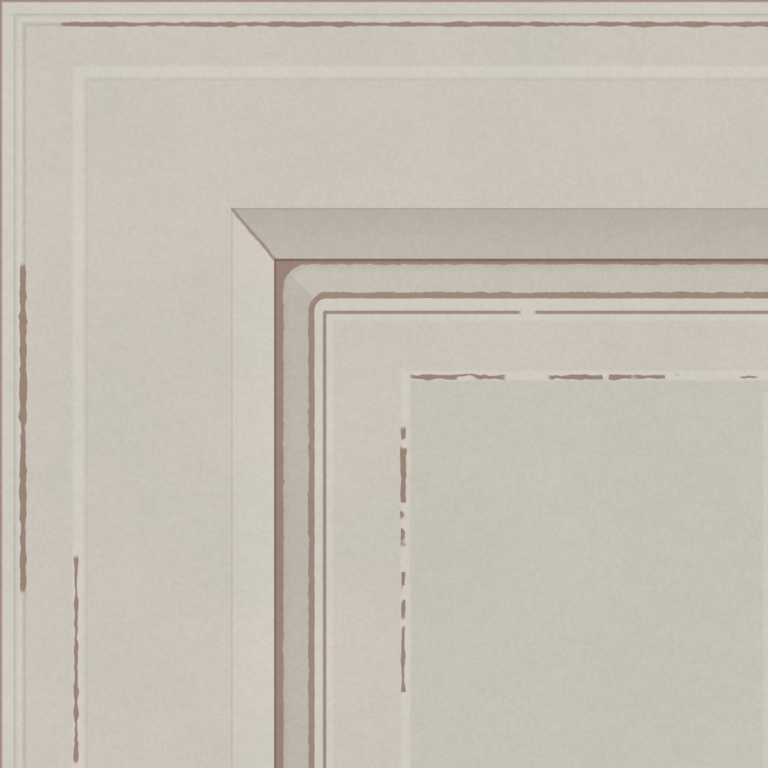
This texture is drawn by a Shadertoy shader. Its source:

```glsl
// Corner of a painted, distressed cabinet door: nested mouldings around a raised panel.
// Each moulding is a band of a corner distance field; noise wears its edges through
// to brown primer, and a mitred bevel shades the step down into the recess.
#define PAINT vec3(0.790, 0.768, 0.728)
#define PANEL_PAINT vec3(0.775, 0.758, 0.712)
#define HIGHLIGHT vec3(0.830, 0.812, 0.770)
#define SHADE vec3(0.705, 0.676, 0.632)
#define PRIMER vec3(0.600, 0.515, 0.465)
#define DEEP vec3(0.470, 0.385, 0.335)
#define BEVEL_OUT vec2(0.301, 0.271)
#define BEVEL_IN vec2(0.357, 0.337)
#define SOFT 0.0013
#define GRAIN 0.022
#define RAGGED 0.0035

float hash(vec2 p) {
    vec3 q = fract(vec3(p.xyx) * 0.1031);
    q += dot(q, q.yzx + 33.33);
    return fract((q.x + q.y) * q.z);
}

float noise(vec2 p) {
    vec2 i = floor(p), f = fract(p);
    f = f * f * (3.0 - 2.0 * f);
    return mix(mix(hash(i), hash(i + vec2(1, 0)), f.x),
               mix(hash(i + vec2(0, 1)), hash(i + vec2(1, 1)), f.x), f.y);
}

float fbm(vec2 p) {
    float sum = 0.0, amp = 0.5;
    for (int i = 0; i < 4; i++) {
        sum += amp * noise(p);
        p = p * 2.03 + 17.1;
        amp *= 0.5;
    }
    return sum;
}

// Soft interval: 1 between a and b
float span(float x, float a, float b, float soft) {
    return smoothstep(a - soft, a + soft, x) * (1.0 - smoothstep(b - soft, b + soft, x));
}

float band(float x, float a, float b) {
    return span(x, a, b, max(SOFT, 0.7 / iResolution.y));
}

// Inward distance from a top-left corner of radius r
float corner(vec2 p, vec2 c, float r) {
    vec2 v = r - (p - c);
    return r - length(max(v, 0.0)) - min(max(v.x, v.y), 0.0);
}

// Broken worn stroke along t, centred where x is zero
float worn(float x, float t, float a, float b, float halfWidth) {
    float width = halfWidth * (0.45 + 0.9 * noise(vec2(t * 70.0, a * 91.0)));
    float wobble = 0.0014 * (noise(vec2(t * 160.0, b * 53.0)) - 0.5);
    return band(x + wobble, -width, width) * span(t, a, b, 0.004);
}

void mainImage(out vec4 fragColor, in vec2 fragCoord) {
    vec2 p = fragCoord / iResolution.xy;
    p.y = 1.0 - p.y; // measure down from the top edge
    float rag = RAGGED * (fbm(p * 110.0) - 0.5);

    // Outer frame: rim, fine grooves and raised bead
    vec3 col = PAINT;
    float rim = min(p.x, p.y);
    col = mix(col, HIGHLIGHT, 0.55 * band(rim, 0.004, 0.017));
    col = mix(col, SHADE, 0.55 * band(rim, 0.018, 0.020));
    col = mix(col, HIGHLIGHT, 0.6 * band(rim, 0.023, 0.028));
    col = mix(col, SHADE, 0.55 * band(rim, 0.030, 0.034));
    col = mix(col, PRIMER, 0.85 * (1.0 - smoothstep(0.001, 0.004, rim)));
    float bead = corner(p, vec2(0.094, 0.085), 0.004);
    col = mix(col, HIGHLIGHT, 0.75 * span(bead, 0.001, 0.015, 0.003));
    col = mix(col, SHADE, 0.30 * band(bead, 0.018, 0.020));
    col = mix(col, PRIMER, worn(p.y - 0.0315, p.x, 0.080, 1.1, 0.0030));
    col = mix(col, PRIMER, worn(p.x - 0.0300, p.y, 0.345, 0.770, 0.0042));
    col = mix(col, PRIMER, worn(p.x - 0.0990, p.y, 0.725, 0.993, 0.0026));

    // Mitred bevel: shaded above, lit on the left
    vec2 slope = (p - BEVEL_OUT) / (BEVEL_IN - BEVEL_OUT);
    float step01 = min(slope.x, slope.y);
    float upper = smoothstep(-0.02, 0.02, slope.x - slope.y);
    float bevel = band(corner(p, BEVEL_OUT, 0.0), 0.0, 2.0);
    vec3 upperTone = mix(SHADE, PAINT, 0.10 + 0.32 * smoothstep(0.0, 0.9, step01));
    vec3 leftTone = mix(PAINT, HIGHLIGHT, 0.35 + 0.25 * step01);
    col = mix(col, mix(leftTone, upperTone, upper), bevel);
    float lip = corner(p, BEVEL_OUT, 0.0);
    col = mix(col, mix(SHADE, PRIMER, 0.5 * upper), 0.65 * band(lip, 0.0, 0.0018));
    float mitre = (slope.x - slope.y) * 0.03 + rag * 0.5;
    col = mix(col, PRIMER, 0.85 * band(mitre, -0.0012, 0.0015) * span(step01, 0.0, 1.0, 0.03));

    // Recess: exposed primer behind a rounded cove
    float recess = corner(p, BEVEL_IN, 0.0);
    float cove = corner(p, vec2(0.369, 0.344), 0.032) + rag;
    vec3 floorTone = mix(SHADE, PAINT, p.x < p.y + 0.02 ? 0.35 : 0.75);
    floorTone = mix(floorTone, SHADE, 0.5 * (1.0 - smoothstep(0.0, 0.012, cove)));
    vec3 inside = mix(PRIMER, floorTone, smoothstep(-0.0015, 0.0015, cove));
    inside = mix(inside, DEEP, 0.9 * (1.0 - smoothstep(0.001, 0.005, p.y - BEVEL_IN.y)));
    inside = mix(inside, DEEP, 0.8 * (1.0 - smoothstep(0.001, 0.004, p.x - BEVEL_IN.x)));

    // Raised panel: ragged outer edge, lit ridge, thin inner groove
    float edge = corner(p, vec2(0.401, 0.380), 0.024);
    float groove = corner(p, vec2(0.4205, 0.4045), 0.003);
    inside = mix(inside, PRIMER, 0.92 * band(edge + rag, 0.0005, 0.0088));
    inside = mix(inside, mix(PAINT, HIGHLIGHT, 0.5), smoothstep(0.0075, 0.010, edge));
    inside = mix(inside, PAINT, smoothstep(0.003, 0.012, groove));
    float gap = p.x > p.y ? span(p.x, 0.677, 0.697, 0.004) : 0.0;
    inside = mix(inside, PRIMER, 0.9 * (1.0 - gap) * band(groove, 0.0, 0.0043));
    inside = mix(inside, HIGHLIGHT, 0.6 * span(groove, 0.007, 0.013, 0.003));

    // Inner field with a faint bead and scattered rubbed-through strokes
    float field = corner(p, vec2(0.521, 0.482), 0.002);
    inside = mix(inside, PANEL_PAINT, smoothstep(0.010, 0.018, field));
    inside = mix(inside, HIGHLIGHT, 0.65 * span(field, 0.001, 0.013, 0.002));
    float strokes = max(worn(p.y - 0.491, p.x, 0.535, 0.657, 0.0031),
                    max(worn(p.y - 0.491, p.x, 0.715, 0.885, 0.0028),
                        worn(p.y - 0.491, p.x, 0.965, 0.985, 0.0022)));
    strokes = max(strokes, max(worn(p.x - 0.525, p.y, 0.557, 0.710, 0.0036),
                               worn(p.x - 0.525, p.y, 0.742, 0.910, 0.0029)));
    inside = mix(inside, PRIMER, strokes * smoothstep(0.22, 0.42, noise(p * 85.0)));
    inside = mix(inside, HIGHLIGHT, 0.5 * band(p.x, 0.994, 1.1) * step(0.51, p.y));
    col = mix(col, inside, band(recess, 0.0, 2.0));

    // Paint mottling and fine grain
    col += vec3(0.030, 0.018, 0.016) * (fbm(p * 7.0) - 0.47);
    col += GRAIN * (noise(p * 260.0) - 0.5) + 0.5 * GRAIN * (fbm(p * vec2(40.0, 60.0)) - 0.47);
    fragColor = vec4(clamp(col, 0.0, 1.0), 1.0);
}
```
